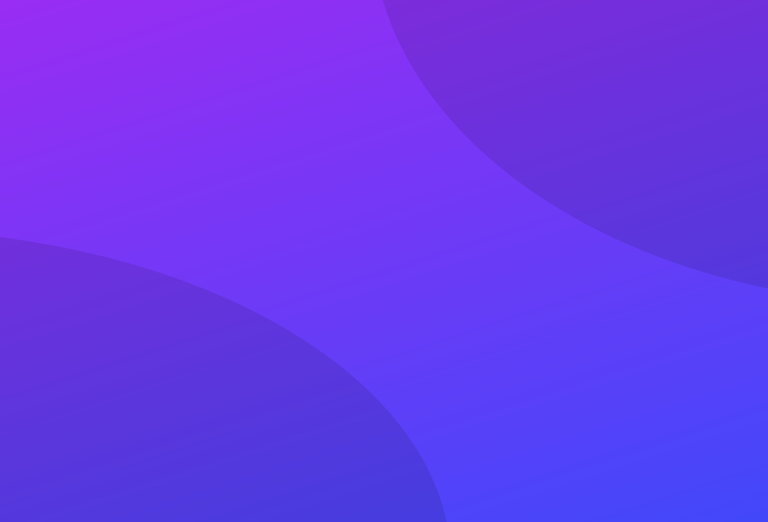
Write a WebGL 2 fragment shader that draws this background.

```glsl
#version 300 es
precision highp float;
// Violet-to-blue diagonal gradient with two large shaded ellipses
// entering from opposite corners. Everything is laid out in canvas
// fractions; ellipse edges are smoothed over one pixel.

uniform vec2 u_resolution;
out vec4 fragColor;

#define VIOLET vec3(0.600, 0.175, 0.952)
#define BLUE vec3(0.258, 0.280, 0.980)
#define GRADIENT_WEIGHTS vec2(0.32, 0.68)
#define SHADE 0.105
#define LOWER_CENTER vec2(-0.163, -0.077)
#define LOWER_RADII vec2(0.750, 0.638)
#define UPPER_CENTER vec2(1.211, 1.144)
#define UPPER_RADII vec2(0.727, 0.728)

// Antialiased coverage of an axis-aligned ellipse
float ellipseCoverage(vec2 uv, vec2 center, vec2 radii) {
    vec2 q = (uv - center) / radii;
    float radius = length(q);
    // Length of the radius gradient over one pixel
    vec2 slope = q / (max(radius, 1e-4) * radii * u_resolution);
    float pixelWidth = max(length(slope), 1e-6);
    return clamp(0.5 + (1.0 - radius) / pixelWidth, 0.0, 1.0);
}

void main() {
    vec2 uv = gl_FragCoord.xy / u_resolution;

    // Gradient from the upper left to the lower right
    float t = dot(vec2(uv.x, 1.0 - uv.y), GRADIENT_WEIGHTS);
    vec3 color = mix(VIOLET, BLUE, t);

    // Translucent dark ellipses
    float lower = ellipseCoverage(uv, LOWER_CENTER, LOWER_RADII);
    float upper = ellipseCoverage(uv, UPPER_CENTER, UPPER_RADII);
    color *= 1.0 - SHADE * max(lower, upper);

    fragColor = vec4(color, 1.0);
}
```
